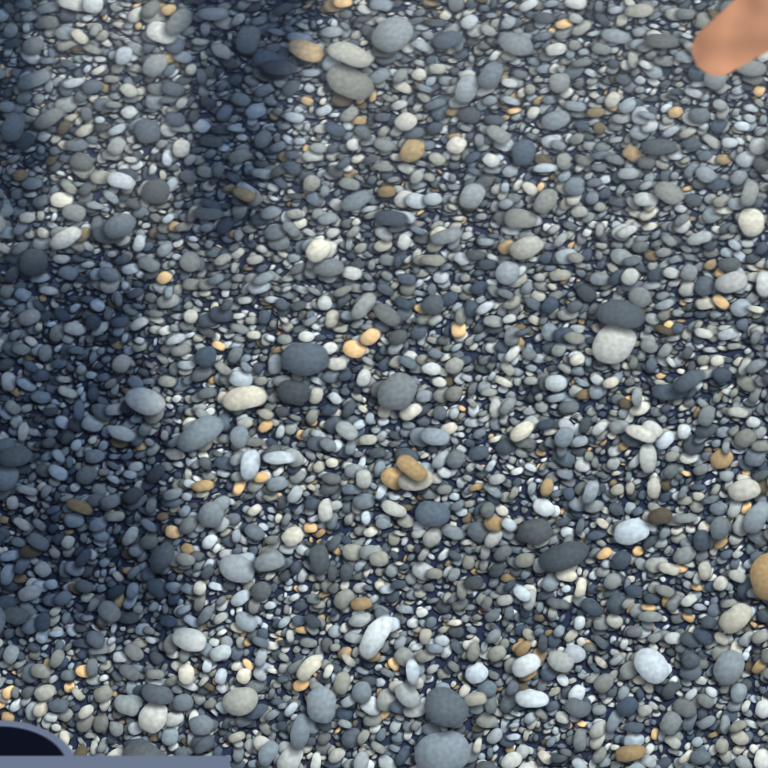
Give the GLSL for this texture, as a Shadertoy shader.

```glsl
// Sunlit beach shingle: grey pebbles crossed by soft blue shadows.
// Layers of jittered, rotated ellipses are painted from small to large,
// each casting a shadow; broad shadow masks and corner objects go on top.

vec2 hash2(vec2 p) {
    p = vec2(dot(p, vec2(127.1, 311.7)), dot(p, vec2(269.5, 183.3)));
    return fract(sin(p) * 43758.5);
}

float cornerSlope(vec2 corner, vec2 offset) {
    return dot(hash2(corner) * 2.0 - 1.0, offset);
}

float gradientNoise(vec2 p) {
    vec2 i = floor(p), f = fract(p);
    vec2 w = f * f * f * (f * (f * 6.0 - 15.0) + 10.0);
    vec2 e = vec2(1.0, 0.0);
    return mix(mix(cornerSlope(i, f), cornerSlope(i + e.xy, f - e.xy), w.x),
               mix(cornerSlope(i + e.yx, f - e.yx), cornerSlope(i + e.xx, f - e.xx), w.x), w.y);
}

// Dark slate through mid grey to pale quartz, with a few ochre stones
vec3 stoneColour(float tone, float hue) {
    vec3 grey = mix(vec3(0.31, 0.35, 0.38), vec3(0.61, 0.64, 0.63), smoothstep(0.0, 0.55, tone));
    grey = mix(grey, vec3(0.91, 0.93, 0.91), smoothstep(0.5, 1.0, tone));
    grey *= mix(vec3(0.95, 1.0, 1.05), vec3(1.05, 1.01, 0.92), fract(hue * 7.0));
    return hue > 0.95 ? grey * vec3(1.2, 1.0, 0.76) : grey;
}

// Scaled radius of an ellipse: 1 on its rim
float ellipseRadius(vec2 q, vec2 radii) {
    vec2 n = pow(abs(q / radii), vec2(2.3));
    return pow(n.x + n.y, 1.0 / 2.3);
}

void paintStones(inout vec3 colour, vec2 p, float cells, float share, float blur) {
    vec2 g = p * cells, cell = floor(g);
    vec2 light = vec2(0.6, 0.8);
    float soft = blur * cells;
    vec2 wobble = 0.09 * vec2(gradientNoise(g * 1.7), gradientNoise(g * 1.7 + 31.0));
    for (int y = -1; y <= 1; y++)
    for (int x = -1; x <= 1; x++) {
        vec2 id = cell + vec2(x, y);
        vec2 place = hash2(id + cells);
        vec2 shape = hash2(id + cells + 37.3);
        vec2 kind = hash2(id + cells + 71.9);
        vec2 turn = hash2(id + cells + 113.7);
        if (turn.x > share) continue;

        vec2 q = g - id - 0.5 - (place - 0.5) * 0.75 + wobble;
        float angle = 0.35 + (turn.y - 0.5) * 2.6;
        mat2 spin = mat2(cos(angle), -sin(angle), sin(angle), cos(angle));
        float size = mix(0.4, 0.68, shape.x);
        vec2 radii = size * vec2(1.0, mix(0.45, 0.88, shape.y));

        // Cast shadow, then the rounded body
        float shade = (ellipseRadius(spin * (q + light * 0.15), radii) - 1.0) * radii.y;
        colour *= 1.0 - 0.62 * (1.0 - smoothstep(-0.12, 0.1 + soft, shade));
        float k = ellipseRadius(spin * q, radii);
        float body = 1.0 - smoothstep(-soft, soft, (k - 1.0) * radii.y);
        float dome = 0.98 + 0.24 * dot(q / size, light) - 0.2 * k * k * k;
        float mottle = 1.0 + 0.16 * gradientNoise(p * 150.0 + kind * 50.0);
        colour = mix(colour, stoneColour(kind.x, kind.y) * dome * mottle, body);
    }
}

// Broad shadows: one down the left side, one falling from the top
float shadowMask(vec2 uv) {
    vec2 p = uv + 0.035 * vec2(gradientNoise(uv * 13.0), gradientNoise(uv * 13.0 + 19.0));
    float left = 1.0 - smoothstep(-0.03, 0.05, p.x - 0.27 + 0.15 * p.y);
    left *= smoothstep(0.11, 0.22, p.y) * (1.0 - smoothstep(0.62, 0.74, p.y));
    float fromAxis = abs(p.x - 0.18 - 0.15 * p.y);
    float top = 1.0 - smoothstep(-0.03, 0.03, fromAxis - 0.14 * p.y + 0.055);
    top *= smoothstep(0.62, 0.72, p.y);
    float rim = (1.0 - smoothstep(0.03, 0.08, p.x)) * smoothstep(0.65, 0.74, p.y);
    return max(max(left, top), rim);
}

void mainImage(out vec4 fragColor, in vec2 fragCoord) {
    vec2 uv = fragCoord / iResolution.xy;
    vec2 ground = uv * vec2(1.0, 1.0 + 0.16 * uv.y);
    float blur = 0.0012 + 0.001 * uv.y;

    // Shingle, from grit to the largest stones
    vec3 colour = vec3(0.17, 0.20, 0.27);
    paintStones(colour, ground, 92.0, 0.95, blur);
    paintStones(colour, ground, 63.0, 0.8, blur);
    paintStones(colour, ground, 43.0, 0.55, blur);
    paintStones(colour, ground, 27.0, 0.18, blur);
    paintStones(colour, ground, 18.0, 0.07, blur);

    // Haze towards the top, lifted blacks and slow patches of light
    colour = mix(colour, vec3(0.61, 0.62, 0.61), 0.22 * smoothstep(0.4, 1.0, uv.y));
    colour *= 1.0 + 0.18 * gradientNoise(uv * 9.0);
    colour = colour * 0.96 + vec3(0.025, 0.035, 0.06);
    colour *= mix(vec3(1.0), vec3(0.47, 0.53, 0.63), 0.9 * shadowMask(uv));

    // Warm rounded shape in the top right corner
    vec2 axis = vec2(0.11, 0.08), rel = uv - vec2(0.935, 0.935);
    float along = clamp(dot(rel, axis) / dot(axis, axis), 0.0, 1.0);
    float warm = length(rel - axis * along) - mix(0.034, 0.05, along);
    vec3 skin = vec3(0.80, 0.59, 0.47) * (0.95 + 0.25 * gradientNoise(uv * 28.0));
    colour = mix(colour, skin, 1.0 - smoothstep(-0.004, 0.004, warm));

    // Dark arch with a pale rim and strip in the bottom left corner
    float arch = (length(uv / vec2(0.1, 0.062)) - 1.0) * 0.062;
    float strip = max(uv.y - 0.016, uv.x - 0.3);
    vec3 rimColour = vec3(0.43, 0.48, 0.57);
    colour = mix(colour, rimColour, 1.0 - smoothstep(-0.002, 0.002, arch));
    colour = mix(colour, vec3(0.06, 0.07, 0.13), 1.0 - smoothstep(-0.002, 0.002, arch + 0.008));
    colour = mix(colour, rimColour, 1.0 - smoothstep(-0.002, 0.002, strip));

    fragColor = vec4(clamp(colour, 0.0, 1.0), 1.0);
}
```
